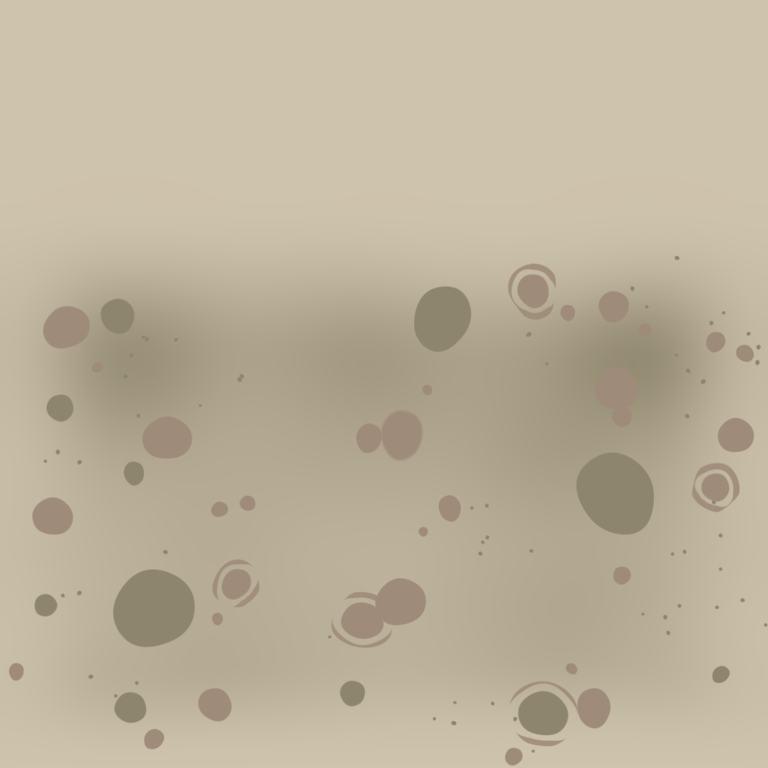
A Shadertoy shader for this texture:

```glsl
// Draws a tileable band of olive and mauve spots with broken rings over soft clouded beige.

const vec3 BEIGE = vec3(0.807, 0.763, 0.675);
const vec3 SHADOW = vec3(0.54, 0.505, 0.41);
const vec3 OLIVE = vec3(0.553, 0.522, 0.431);
const vec3 MAUVE = vec3(0.62, 0.545, 0.475);
const float TAU = 6.2832;
const float EDGE = 0.0014;

float hash(vec2 p, float seed) {
    return fract(sin(dot(p, vec2(127.1, 311.7)) + seed * 74.7) * 43758.5);
}

vec2 hash2(vec2 p, float seed) {
    return vec2(hash(p, seed), hash(p, seed + 0.5));
}

float cover(float dist, float soft) {
    return 1.0 - smoothstep(-soft, soft, dist);
}

// Value noise that wraps after a whole number of cells
float wrapNoise(vec2 uv, float period, float seed) {
    vec2 p = uv * period;
    vec2 c = floor(p);
    vec2 f = p - c;
    f = f * f * (3.0 - 2.0 * f);
    vec2 lo = mod(c, period);
    vec2 hi = mod(c + 1.0, period);
    float bottom = mix(hash(lo, seed), hash(vec2(hi.x, lo.y), seed), f.x);
    float top = mix(hash(vec2(lo.x, hi.y), seed), hash(hi, seed), f.x);
    return mix(bottom, top, f.y);
}

// Blurred shade: clouds inside a band, plus three darker pools
float cloudShade(vec2 uv) {
    float band = smoothstep(0.0, 0.14, uv.y) * (1.0 - smoothstep(0.52, 0.74, uv.y));
    float sides = smoothstep(0.0, 0.16, 0.5 - abs(uv.x - 0.5));
    float clouds = 0.65 * wrapNoise(uv, 4.0, 3.0) + 0.35 * wrapNoise(uv, 7.0, 8.0);
    float shade = band * mix(0.3, 1.0, sides) * mix(0.1, 0.62, clouds);
    for (int i = 0; i < 3; i++) {
        float column = float(i);
        vec2 center = vec2((column + 0.5) / 3.0, 0.53);
        vec2 d = fract(uv - center + 0.5) - 0.5;
        shade += (0.12 + 0.23 * abs(column - 1.0)) * exp(-dot(d, d) / 0.01);
    }
    return min(shade, 0.92);
}

// Slightly squashed and wobbly disc; returns its angle and radial length
vec2 ovalPolar(vec2 d, vec2 id, float seed) {
    float turn = TAU * hash(id, seed);
    float c = cos(turn), s = sin(turn);
    vec2 q = mat2(c, -s, s, c) * d;
    q *= vec2(1.0, 1.0 + 0.22 * hash(id, seed + 1.0));
    float a = atan(q.y, q.x);
    float wobble = 0.022 * sin(3.0 * a + turn) + 0.01 * sin(5.0 * a + 2.0 * turn);
    return vec2(a, length(q) * (1.0 + wobble));
}

// Ring whose stroke swells, tapers and breaks along its angle
float brokenRing(vec2 polar, float radius, float fullness, float phase) {
    float swell = fullness + 0.6 * sin(2.0 * polar.x + phase) + 0.5 * sin(3.0 * polar.x + 2.0 * phase);
    float halfWidth = 0.0042 * min(swell, 1.0);
    return abs(polar.y - radius) - halfWidth;
}

// Small clusters of specks
vec3 paintSpecks(vec3 color, vec2 uv, float grid) {
    vec2 p = uv * grid;
    for (int k = 0; k < 9; k++) {
        vec2 cell = floor(p) + vec2(k % 3 - 1, k / 3 - 1);
        vec2 id = mod(cell, grid);
        if (id.y > 0.6 * grid || hash(id, 21.0) > 0.17) continue;
        for (int i = 0; i < 3; i++) {
            float seed = 30.0 + float(i) * 3.0;
            vec2 center = cell + 0.5 + (hash2(id, seed) - 0.5) * 1.3;
            float radius = mix(0.0016, 0.0034, hash(id, seed + 1.0));
            float dist = ovalPolar((p - center) / grid, id, seed).y - radius;
            color = mix(color, OLIVE, cover(dist, EDGE));
        }
    }
    return color;
}

// One spot per cell, some with a ring or a small companion
vec3 paintSpots(vec3 color, vec2 uv, float grid) {
    const float ROWS = 5.0;
    vec2 p = uv * grid;
    float total = grid * ROWS;
    for (int k = 0; k < 9; k++) {
        vec2 cell = floor(p) + vec2(k % 3 - 1, k / 3 - 1);
        vec2 id = mod(cell, grid);
        // Shuffled rank picks the few large spots
        float rank = mod((id.x + grid * id.y) * 37.0 + 25.0, total) / total;
        bool large = rank > 0.91;
        if (id.y >= ROWS || (!large && hash(id, 1.0) > 0.87)) continue;

        float radius = large ? mix(0.043, 0.056, smoothstep(0.92, 0.96, rank))
                             : mix(0.01, 0.034, hash(id, 2.0));
        float roam = large ? 0.25 : 0.7;
        vec2 d = (p - cell - 0.5 - (hash2(id, 4.0) - 0.5) * roam) / grid;
        vec2 polar = ovalPolar(d, id, 6.0);
        float soft = hash(id, 9.0) > 0.9 ? 0.003 : EDGE;
        vec3 ink = large || hash(id, 10.0) < 0.28 ? OLIVE : MAUVE;

        if (hash(id, 11.0) < 0.3 && radius > 0.015 && radius < 0.05) {
            float ring = brokenRing(polar, radius * 1.2 + 0.006, mix(0.1, 1.3, hash(id, 12.0)), TAU * hash(id, 13.0));
            color = mix(color, MAUVE, 0.9 * cover(ring, soft));
        }
        if (hash(id, 14.0) < 0.38) {
            float a = TAU * hash(id, 15.0);
            vec2 offset = vec2(cos(a), sin(a)) * (radius * 1.4 + 0.022);
            float dist = ovalPolar(d - offset, id, 16.0).y - mix(0.006, 0.014, hash(id, 18.0));
            color = mix(color, MAUVE, cover(dist, EDGE));
        }
        color = mix(color, ink, cover(polar.y - radius, soft));
    }
    return color;
}

void mainImage(out vec4 fragColor, in vec2 fragCoord) {
    vec2 uv = fragCoord / iResolution.xy;
    vec3 color = mix(BEIGE, SHADOW, cloudShade(uv));
    vec2 raised = uv - vec2(0.0, 0.03);
    color = paintSpecks(color, raised, 16.0);
    color = paintSpots(color, raised, 8.0);
    fragColor = vec4(color, 1.0);
}
```
